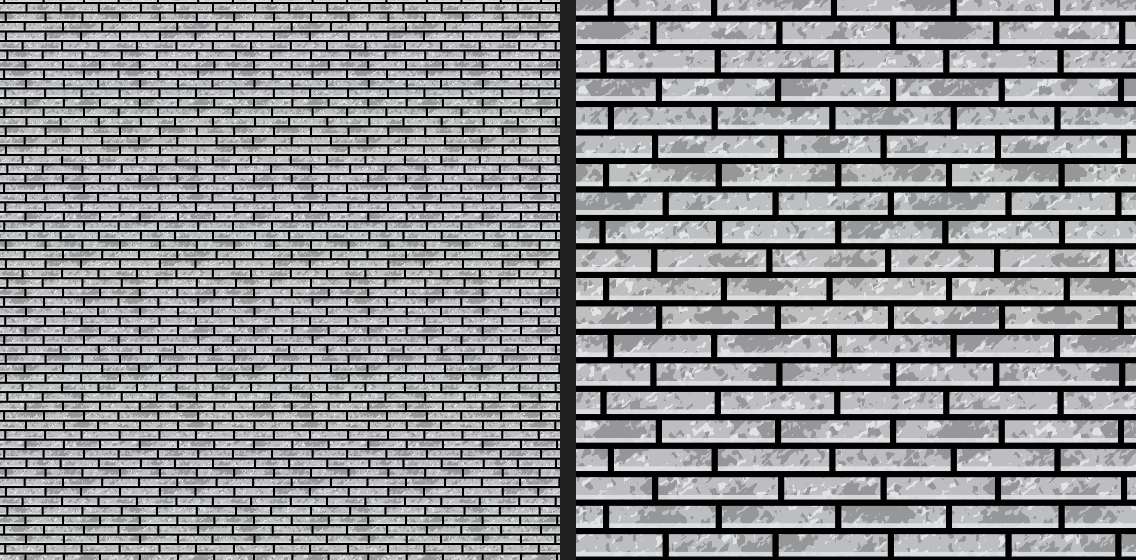
Left: the whole. Right: its middle third, enlarged.
A WebGL 2 fragment shader for this texture:

```glsl
#version 300 es
precision highp float;
// A wall of thin grey bricks with black joints, about 59 courses high.
// Joints and cellular wear repeat every three bricks and twelve courses;
// each block of twelve courses slides its wear sideways by half a repeat.
uniform vec2 u_resolution;
out vec4 outColor;

const float TAU = 6.2831853;
const float COURSES = 59.0;      // courses over the canvas height
const float REPEATS = 4.9;       // three-brick repeats over the width
const float BLOCK = 12.0;        // courses per repeat
const float BRICKS = 3.0;        // bricks per repeat
const float JOINT = 0.00185;     // half width of a joint

const vec3 JOINT_BLACK = vec3(0.005);
const vec3 BRICK_GREY = vec3(0.745, 0.745, 0.755);
const vec3 WORN_GREY = vec3(0.59, 0.59, 0.60);
const vec3 PALE_GREY = vec3(0.88, 0.89, 0.90);

vec3 hash3(vec2 p) {
    vec3 q = vec3(dot(p, vec2(127.1, 311.7)),
                  dot(p, vec2(269.5, 183.3)),
                  dot(p, vec2(419.2, 371.9)));
    return fract(sin(q) * 43758.55);
}

// Coverage of the region where the distance is negative.
float fill(float dist, float soft) {
    return 1.0 - smoothstep(-soft, soft, dist);
}

// Signed distance to scattered spots of random radius, wrapped by period.
float spots(vec2 p, vec2 period, float maxRadius, float seed) {
    vec2 cell = floor(p);
    float nearest = 1.0;
    for (int j = -1; j <= 1; j++) {
        for (int i = -1; i <= 1; i++) {
            vec2 id = cell + vec2(i, j);
            vec3 h = hash3(mod(id, period) + seed);
            nearest = min(nearest, length(id + h.xy - p) - maxRadius * h.z);
        }
    }
    return nearest;
}

// Ragged offset from layered sines, periodic over one repeat.
vec2 ragged(vec2 tile) {
    vec2 a = TAU * tile;
    return vec2(sin(a.y * 19.0 + a.x * 5.0) + 0.6 * sin(a.x * 31.0 - a.y * 23.0),
                sin(a.x * 17.0 + a.y * 7.0) + 0.6 * sin(a.x * 37.0 + a.y * 29.0));
}

// Distance in bricks to the closest jittered upright joint of a course.
float uprightJoint(float along, float course) {
    float x = along - mix(0.632, 0.13, mod(course, 2.0));
    float middle = floor(x + 0.5);
    float nearest = 1.0;
    for (int k = -1; k <= 1; k++) {
        float id = middle + float(k);
        vec3 h = hash3(vec2(mod(id, BRICKS), mod(course, BLOCK)) + 5.0);
        nearest = min(nearest, abs(x - id - 0.16 * (h.x - 0.5)));
    }
    return nearest;
}

// Worn patches, small dark chips and slanting pale flecks.
vec3 wornBrick(vec2 tile, float pixel) {
    vec2 edge = ragged(tile);
    vec2 patches = vec2(6.0, 9.0);
    vec2 flecks = vec2(26.0, 24.0);
    float patchSoft = pixel * patches.y / BLOCK * COURSES * 0.6;
    float fleckSoft = pixel * flecks.x * REPEATS * 0.5;

    float worn = fill(spots(tile * patches + 0.12 * edge, patches, 0.52, 3.0), patchSoft);
    float chip = fill(spots(tile * flecks + 0.15 * edge, flecks, 0.31, 17.0), fleckSoft);
    vec2 slant = tile * flecks + vec2(tile.y * flecks.y, 0.0) + 0.2 * edge;
    float pale = fill(spots(slant, flecks, 0.33, 41.0), fleckSoft);

    vec3 color = mix(BRICK_GREY, PALE_GREY, pale);
    return mix(color, WORN_GREY, max(worn * (1.0 - 0.5 * pale), chip));
}

// Very faint drift of hue down the wall.
vec3 bandTint(float down) {
    float phase = (down - 0.247) * 4.13;
    return 0.003 * cos(TAU * (phase - vec3(0.2, 0.85, 0.45)));
}

void main() {
    vec2 uv = gl_FragCoord.xy / u_resolution;
    float pixel = 1.0 / min(u_resolution.x, u_resolution.y);
    float down = 1.0 - uv.y;
    float rows = down * COURSES - 0.32;
    float course = floor(rows);
    float inCourse = fract(rows);

    // Wear coordinates inside one repeat
    float block = floor(course / BLOCK);
    float across = uv.x * REPEATS;
    vec2 tile = vec2(across + 0.5 * block, rows / BLOCK - block);
    vec3 color = wornBrick(tile, pixel);

    // Pale lower lip of every brick
    float lip = fill(abs(inCourse - 0.81) - 0.085, pixel * COURSES * 0.45);
    color = mix(color, PALE_GREY, 0.85 * lip);
    color += bandTint(down);

    // Level and upright joints
    float level = min(inCourse, 1.0 - inCourse) / COURSES;
    float upright = uprightJoint(across * BRICKS, course) / (REPEATS * BRICKS);
    float joint = fill(min(level, upright) - JOINT, 0.5 * pixel);
    outColor = vec4(mix(color, JOINT_BLACK, joint), 1.0);
}
```
